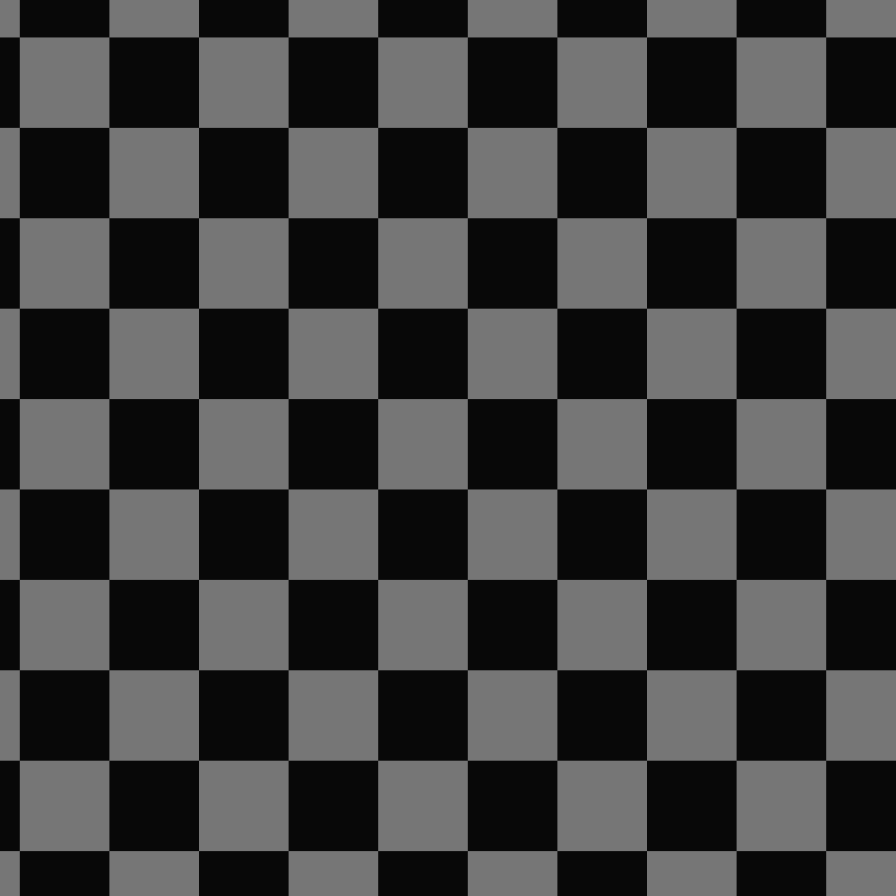
Give the GLSL for this pattern, as a Shadertoy shader.

```glsl
// Signed distance to the nearest cell edge on each axis: positive in even cells
vec2 edgeDistance(vec2 p) {
    return abs(mod(p - 0.5, 2.0) - 1.0) - 0.5;
}

void mainImage(out vec4 fragColor, in vec2 fragCoord) {
    vec2 cellSize = vec2(0.1, 0.1009);
    vec2 cell = (fragCoord / iResolution.xy - vec2(0.0221, 0.0501)) / cellSize;
    vec2 pixel = 1.0 / (iResolution.xy * cellSize);

    // Smoothed square wave per axis; their product alternates the cells
    vec2 wave = clamp(2.0 * edgeDistance(cell) / pixel, -1.0, 1.0);
    float checker = 0.5 + 0.5 * wave.x * wave.y;

    vec3 color = mix(vec3(0.031), vec3(0.463), checker);
    fragColor = vec4(color, 1.0);
}
```
